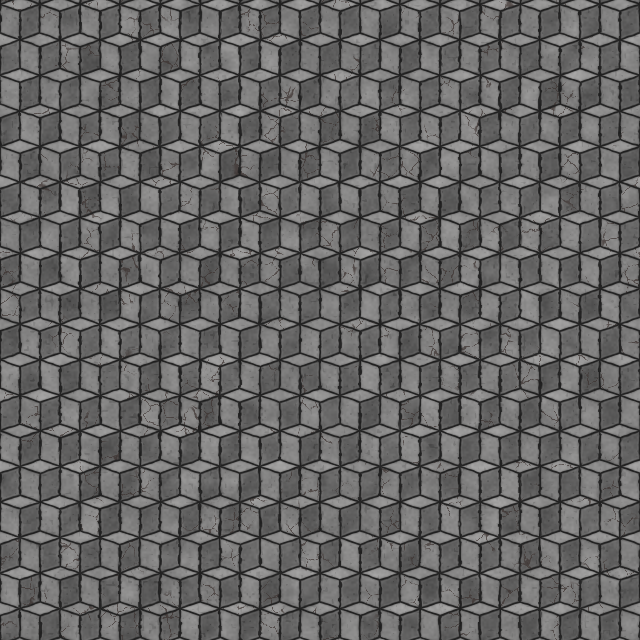
This pattern is drawn by a three.js fragment shader. Its source:

```glsl
// Worn grey stone tiles laid as stacked isometric cubes with dark joints and hairline cracks.
#define CUBES vec2(16.0, 18.0)   // cubes across, rows up (rows even so the stagger wraps)
#define ROW_SHIFT 0.88           // height of the first row, in rows
#define RISE 0.195               // half height of a top rhombus, in rows
#define JOINT 0.021              // half width of a joint, in cube widths
#define SOFT 0.016               // softness of joint edges, in cube widths
#define TOP_TONE 0.575
#define LEFT_TONE 0.515
#define RIGHT_TONE 0.375
#define JOINT_COLOR vec3(0.135, 0.134, 0.134)
#define CRACK_COLOR vec3(0.235, 0.195, 0.185)
#define CRACK_CELLS 38.0
#define CRACKED_SHARE 0.42

varying vec2 vUv;

float hash(vec2 p) {
  vec3 q = fract(p.xyx * vec3(0.1031, 0.1030, 0.0973));
  q += dot(q, q.yzx + 33.33);
  return fract((q.x + q.y) * q.z);
}

// Value noise that wraps after a whole number of cells
float noise(vec2 uv, float cells) {
  vec2 p = uv * cells, i = floor(p), f = p - i;
  vec2 a = mod(i, cells), b = mod(i + 1.0, cells);
  f = f * f * (3.0 - 2.0 * f);
  return mix(mix(hash(a), hash(vec2(b.x, a.y)), f.x),
             mix(hash(vec2(a.x, b.y)), hash(b), f.x), f.y);
}

float fbm(vec2 uv, float cells) {
  float sum = 0.0, amp = 0.5;
  for (int i = 0; i < 4; i++) {
    sum += amp * noise(uv, cells);
    cells *= 2.0;
    amp *= 0.5;
  }
  return sum / 0.9375;
}

// Gap between the two nearest scattered points: zero along the crack web
float crackWeb(vec2 uv) {
  vec2 p = uv * CRACK_CELLS, i = floor(p);
  float near = 9.0, next = 9.0;
  for (int y = -1; y <= 1; y++) {
    for (int x = -1; x <= 1; x++) {
      vec2 c = i + vec2(float(x), float(y));
      vec2 w = mod(c, CRACK_CELLS);
      float d = length(c + vec2(hash(w + 71.0), hash(w + 133.0)) - p);
      next = min(next, max(near, d));
      near = min(near, d);
    }
  }
  return next - near;
}

// Offset across and index of the cube column in a row
vec2 column(float x, float row) {
  x -= 0.5 * mod(row, 2.0);
  float col = floor(x + 0.5);
  return vec2(x - col, col);
}

void main() {
  // Uneven stone edges
  vec2 wobble = vec2(noise(vUv, 160.0), noise(vUv + 0.37, 128.0)) - 0.5;
  vec2 grid = vUv * CUBES + wobble * vec2(0.030, 0.016) - vec2(0.0, ROW_SHIFT);

  // Find the cube that owns this point
  float row = floor(grid.y);
  vec2 col = column(grid.x, row);
  if (grid.y - row > RISE * (1.0 - 2.0 * abs(col.x))) {
    row += 1.0;
    col = column(grid.x, row);
  }
  float a = abs(col.x), v = grid.y - row;
  float roof = RISE * (1.0 - 2.0 * a);

  // Choose the face and measure the distance to its border
  float aspect = CUBES.x / CUBES.y;
  float slope = 2.0 * RISE * aspect;
  float slant = aspect / sqrt(1.0 + slope * slope);
  float face, tone, edge;
  if (v > -roof) {
    face = 0.0;
    tone = TOP_TONE;
    edge = slant * (roof - abs(v));
  } else {
    face = col.x < 0.0 ? 1.0 : 2.0;
    tone = col.x < 0.0 ? LEFT_TONE : RIGHT_TONE;
    float slanted = slant * min(-roof - v, v + 1.0 - 2.0 * RISE * a);
    float chips = 0.022 * smoothstep(0.5, 0.85, noise(vUv, 190.0));
    edge = min(slanted, min(a, 0.5 - a) - chips);
  }
  vec2 id = vec2(mod(col.y, CUBES.x), mod(row, CUBES.y)) + 31.0 * face;

  // Mottled, grainy stone with a tone of its own on each face
  float stain = fbm(vUv, 40.0) - 0.5;
  float grain = noise(vUv, 256.0) - 0.5;
  float pits = smoothstep(0.80, 0.95, noise(vUv + 0.19, 210.0));
  tone += 0.045 * (hash(id) - 0.5) + 0.15 * stain + 0.045 * grain - 0.06 * pits;

  // Worn rim: pale on the shaded face, dull on the lit ones
  float rim = smoothstep(0.02, 0.045, edge) * (1.0 - smoothstep(0.045, 0.085, edge));
  tone += rim * (face > 1.5 ? 0.035 : -0.015);
  vec3 color = tone * vec3(1.004, 0.999, 0.996);

  // Hairline cracks on some faces, fading in and out
  vec2 bend = vec2(fbm(vUv, 64.0), fbm(vUv + 0.53, 64.0)) - 0.5;
  float crack = 1.0 - smoothstep(0.015, 0.065, crackWeb(vUv + 0.018 * bend));
  crack *= step(1.0 - CRACKED_SHARE, hash(id + 7.0));
  crack *= smoothstep(0.42, 0.62, noise(vUv + 0.71, 36.0));
  color = mix(color, CRACK_COLOR, 0.7 * crack);

  // Joints with a soft shadow beside them
  color *= 1.0 - 0.14 * (1.0 - smoothstep(JOINT, JOINT + 0.04, edge));
  float joint = 1.0 - smoothstep(JOINT - SOFT, JOINT + SOFT, edge);
  color = mix(color, JOINT_COLOR + 0.04 * grain, joint);

  gl_FragColor = vec4(color, 1.0);
}
```
